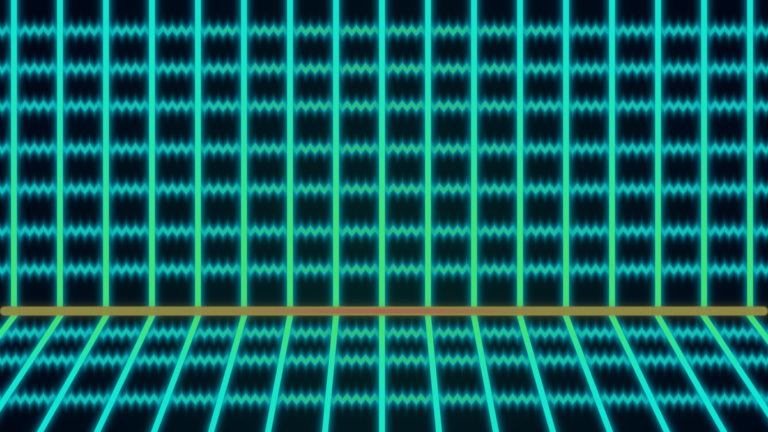
This background is drawn by a Shadertoy shader. Its source:

```glsl
// A neon grid room: a back wall of upright bars and zigzag rows, a glowing
// horizon rail, and a floor whose bars fan out in perspective.
// Each line is a distance value painted as a soft halo plus a crisp core.

// Layout, in canvas heights; x is measured from the centre
const float HORIZON = 0.280;
const float RAIL_HALF = 0.0105;
const float BAR_PITCH = 0.1065;
const float BAR_SHIFT = -0.0046;
const float BAR_HALF = 0.0068;
const float BAR_HALO = 0.0150;
const float FLOOR_SPREAD = 0.89;
const float TOOTH_PITCH = 0.0213;
const float TOOTH_HEIGHT = 0.0055;
const float ROW_HALF = 0.0065;
const float ROW_HALO = 0.0175;
const int WALL_ROWS = 7;
const int FLOOR_ROWS = 3;

// Colours
const vec3 NIGHT = vec3(0.000, 0.020, 0.085);
const vec3 DEEP_GREEN = vec3(0.005, 0.125, 0.130);
const vec3 HALO_BLUE = vec3(0.000, 0.600, 0.690);
const vec3 ROW_TEAL = vec3(0.070, 0.760, 0.720);
const vec3 ROW_GREEN = vec3(0.180, 0.740, 0.450);
const vec3 BAR_CYAN = vec3(0.060, 0.900, 0.830);
const vec3 BAR_GREEN = vec3(0.240, 0.890, 0.470);
const vec3 RAIL_OLIVE = vec3(0.560, 0.540, 0.270);
const vec3 RAIL_ROSE = vec3(0.640, 0.400, 0.310);

float bell(float d, float width) {
    return exp(-d * d / (width * width));
}

// Soft-edged band; blur is at least one pixel wide
float band(float d, float halfWidth, float blur) {
    float soft = max(blur, 1.0 / iResolution.y);
    return 1.0 - smoothstep(halfWidth - soft, halfWidth + soft, abs(d));
}

// Slightly uneven spacing of the wall rows, counted from the top
float wallRowHeight(float i) {
    float sway = 0.0051 * cos(1.047 * (i - 5.0)) + 0.0021 * cos(2.6 * (i - 3.0));
    return 1.0 - (0.0681 + 0.0921 * i + sway);
}

// Floor rows spread apart as they come nearer
float floorRowHeight(float k) {
    return HORIZON - (0.0162 + 0.0208 * k + 0.0139 * k * k);
}

// Distance to the nearest row, following its triangle wave
float rowDistance(vec2 p) {
    float wave = 4.0 * abs(fract(p.x / TOOTH_PITCH) - 0.5) - 1.0;
    float y = p.y - TOOTH_HEIGHT * wave;
    float nearest = 1.0;
    for (int i = 0; i < WALL_ROWS; i++)
        nearest = min(nearest, abs(y - wallRowHeight(float(i))));
    for (int k = 1; k <= FLOOR_ROWS; k++)
        nearest = min(nearest, abs(y - floorRowHeight(float(k))));
    return nearest;
}

// Distance to the nearest bar: upright on the wall, fanned on the floor
float barDistance(vec2 p) {
    float depth = max(HORIZON - 0.012 - p.y, 0.0);
    float spread = 1.0 + FLOOR_SPREAD * depth;
    float x = (p.x - BAR_SHIFT) / spread;
    float offset = x - BAR_PITCH * round(x / BAR_PITCH);
    float slope = p.y < HORIZON ? FLOOR_SPREAD * x : 0.0;
    return abs(offset) * spread / sqrt(1.0 + slope * slope);
}

void mainImage(out vec4 fragColor, in vec2 fragCoord) {
    vec2 p = (fragCoord - vec2(0.5 * iResolution.x, 0.0)) / iResolution.y;
    float aspect = iResolution.x / iResolution.y;

    // Dark room with a green tint in the middle
    float tint = bell(length((p - vec2(0.0, 0.36)) * vec2(0.85, 0.9)), 0.55);
    vec3 color = mix(NIGHT, DEEP_GREEN, tint);

    // Zigzag rows, greener towards the centre
    float rowDist = rowDistance(p);
    float middle = bell(p.x, 0.42);
    color = mix(color, HALO_BLUE, 0.95 * bell(rowDist, ROW_HALO));
    color = mix(color, ROW_TEAL, band(rowDist, ROW_HALF, 0.005));
    color = mix(color, ROW_GREEN, middle * band(rowDist, 0.0045, 0.004));

    // Bars, greener near the horizon
    float barDist = barDistance(p);
    float rise = p.y - HORIZON;
    float greenness = bell(rise, rise > 0.0 ? 0.42 : 0.10);
    greenness = clamp(greenness + 0.25 * middle * bell(rise, 0.5), 0.0, 1.0);
    vec3 barColor = mix(BAR_CYAN, BAR_GREEN, greenness);
    color = mix(color, HALO_BLUE, 0.8 * bell(barDist, BAR_HALO));
    color = mix(color, barColor, band(barDist, BAR_HALF, 0.0018));

    // Horizon rail with rounded ends and a warm core
    float railEnd = 0.5 * aspect - RAIL_HALF;
    float railDist = length(vec2(max(abs(p.x) - railEnd, 0.0), rise));
    color = mix(color, RAIL_OLIVE, 0.35 * bell(railDist, 0.018));
    color = mix(color, RAIL_OLIVE, 0.96 * band(railDist, RAIL_HALF, 0.003));
    color = mix(color, RAIL_ROSE, bell(p.x, 0.26) * band(rise, 0.0055, 0.003));

    fragColor = vec4(color, 1.0);
}
```
